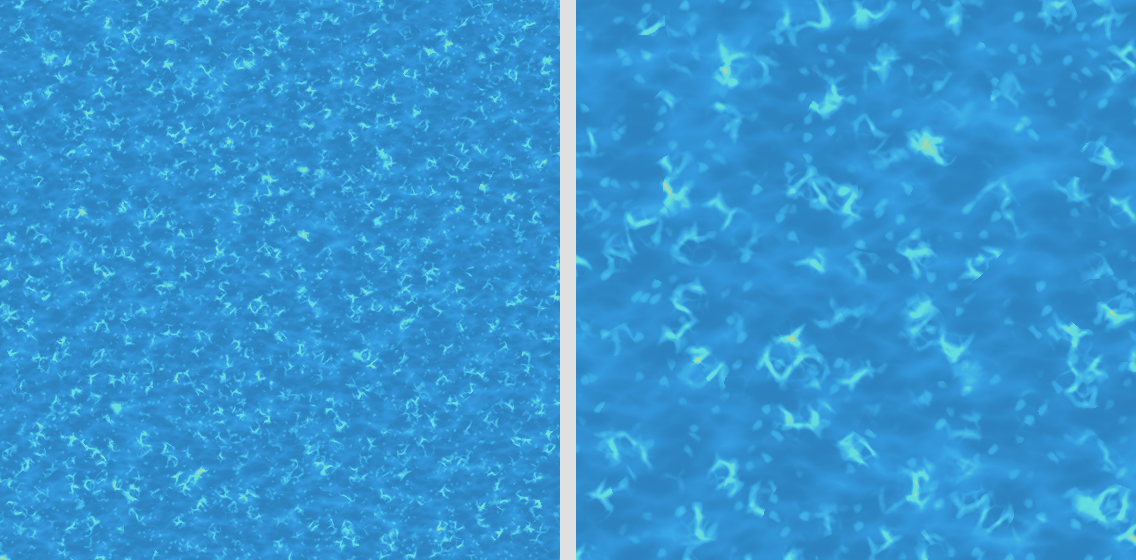
Left: the whole. Right: its middle third, enlarged.
A WebGL 1 fragment shader for this texture:

```glsl
precision highp float;
// Rippled blue water with soft swell and broken, glinting threads of light.

uniform vec2 u_resolution;

const vec3 DEEP   = vec3(0.172, 0.515, 0.750);
const vec3 BRIGHT = vec3(0.208, 0.612, 0.888);
const vec3 SHEEN  = vec3(0.230, 0.670, 0.900);
const vec3 GLINT  = vec3(0.380, 0.860, 0.880);
const vec3 SPARK  = vec3(0.680, 0.830, 0.640);

vec2 hash2(vec2 p) {
  vec2 q = vec2(dot(p, vec2(127.1, 311.7)), dot(p, vec2(269.5, 183.3)));
  return fract(sin(q) * 43758.5);
}

// Layered sines that bend straight cell borders.
vec2 bend(vec2 p, float amount) {
  vec2 slow = sin(p.yx * vec2(1.13, 0.87) + vec2(0.4, 2.1));
  vec2 mid  = sin(p.yx * vec2(2.71, 3.17) + slow * 1.8);
  vec2 fast = sin(p.yx * vec2(6.3, 5.7) + mid * 1.5);
  return p + amount * (slow + 0.5 * mid + 0.25 * fast);
}

// Cellular noise: nearest distance, second distance, random value of the cell.
vec3 cellular(vec2 p) {
  vec2 cell = floor(p);
  vec2 local = p - cell;
  vec3 result = vec3(8.0, 8.0, 0.0);
  for (int y = -1; y <= 1; y++) {
    for (int x = -1; x <= 1; x++) {
      vec2 offset = vec2(float(x), float(y));
      vec2 seed = hash2(cell + offset);
      float d = length(offset + seed - local);
      if (d < result.x) {
        result = vec3(d, result.x, fract(seed.x * 17.3 + seed.y * 31.7));
      } else {
        result.y = min(result.y, d);
      }
    }
  }
  return result;
}

// Wide waves with rounded troughs and narrow crests, tilted both ways.
float swell(vec2 uv, vec2 scale) {
  float height = 0.0;
  float weight = 0.40;
  float tilt = 0.16;
  for (int i = 0; i < 3; i++) {
    vec2 p = vec2(uv.x + tilt * uv.y, uv.y - tilt * uv.x);
    height += weight * cellular(bend(p * scale, 0.25)).x;
    uv += vec2(3.7, 1.9);
    scale *= 1.75;
    weight *= 0.80;
    tilt = -tilt;
  }
  return height;
}

// Thin threads along cell borders.
float threads(vec2 uv, float scale, float width) {
  vec3 c = cellular(bend(uv * scale, 0.22));
  return 1.0 - smoothstep(0.0, width, c.y - c.x);
}

// Scattered spots of uneven strength, used both as patches and as specks.
float spots(vec2 uv, float scale, float radius, float rarity) {
  vec3 c = cellular(bend(uv * scale, 0.22));
  float strength = smoothstep(rarity, 1.0, c.z);
  return strength * (1.0 - smoothstep(0.2 * radius, radius, c.x));
}

void main() {
  vec2 uv = gl_FragCoord.xy / min(u_resolution.x, u_resolution.y);

  // Body of the water
  float height = swell(uv, vec2(17.0, 31.0));
  vec3 color = mix(DEEP, BRIGHT, smoothstep(0.18, 0.74, height));

  // Broken light, strongest near the crests
  float crest = smoothstep(0.22, 0.55, height);
  float patches = spots(uv + 5.3, 35.0, 0.58, 0.05);
  float light = threads(uv, 54.0, 0.34) * patches * 1.3;
  light += 0.40 * threads(uv + 2.7, 95.0, 0.40) * patches;
  light += 0.60 * spots(uv + 8.1, 100.0, 0.48, 0.50);
  light = light * mix(0.45, 1.1, crest) + 0.35 * smoothstep(0.54, 0.78, height);

  // Colour ramp from halo to hot spot
  color = mix(color, SHEEN, smoothstep(0.05, 0.45, light));
  color = mix(color, GLINT, smoothstep(0.38, 1.15, light));
  color = mix(color, SPARK, smoothstep(1.35, 1.9, light));

  gl_FragColor = vec4(color, 1.0);
}
```
